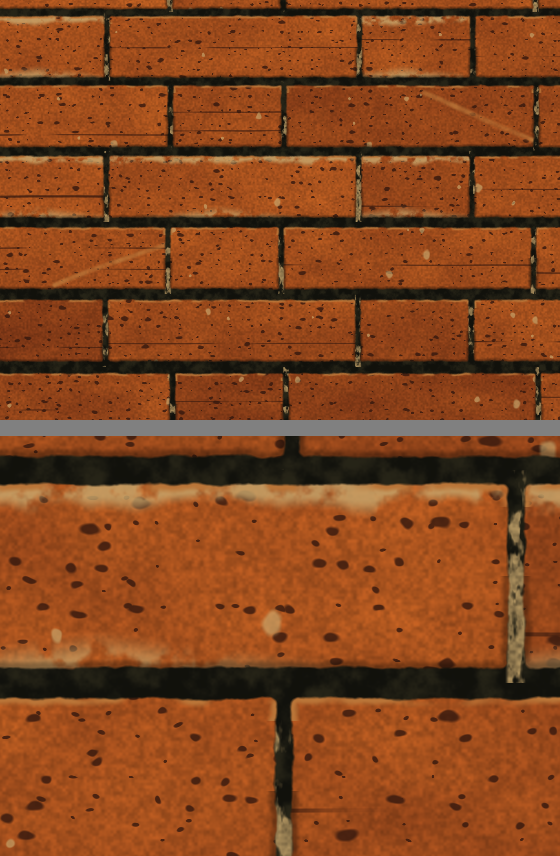
Top, the full canvas; bottom, a detail of the centre.
Give the GLSL for this texture, as a WebGL 1 fragment shader.

```glsl
precision highp float;
// Weathered orange brick wall in Flemish bond with dark recessed mortar.
uniform vec2 u_resolution;

// Layout, in units of the canvas height
const float FIRST_BED = 0.0295;   // depth of the topmost full mortar bed
const float COURSES = 6.12;       // courses per canvas height at the top
const float COURSE_DRIFT = 0.24;  // courses grow slightly towards the bottom
const float PERIOD = 0.871;       // one stretcher plus one header
const float STRETCHER = 0.601;
const float EVEN_START = 0.258;
const float ODD_START = 0.676;
const float HALF_HEIGHT = 0.0722;
const float HALF_JOINT = 0.0072;
const float CORNER = 0.004;
const float ROUGHNESS = 0.0055;

// Surface
const float GRAIN = 0.17;
const float PIT_DENSITY = 0.42;
const float FLECK_DENSITY = 0.09;
const vec3 ORANGE = vec3(0.68, 0.335, 0.12);
const vec3 RUST = vec3(0.49, 0.215, 0.085);
const vec3 SANDY = vec3(0.73, 0.46, 0.22);
const vec3 CHALK = vec3(0.79, 0.66, 0.43);
const vec3 PIT = vec3(0.21, 0.095, 0.055);
const vec3 MORTAR_DARK = vec3(0.065, 0.065, 0.045);
const vec3 MORTAR_LIT = vec3(0.15, 0.14, 0.09);

float hash(vec2 p) {
  vec3 q = fract(p.xyx * 0.1031);
  q += dot(q, q.yzx + 33.33);
  return fract((q.x + q.y) * q.z);
}

float noise(vec2 p) {
  vec2 i = floor(p), f = fract(p);
  f = f * f * (3.0 - 2.0 * f);
  return mix(mix(hash(i), hash(i + vec2(1.0, 0.0)), f.x),
             mix(hash(i + vec2(0.0, 1.0)), hash(i + 1.0), f.x), f.y);
}

float fbm(vec2 p) {
  float sum = 0.0, gain = 0.533;
  for (int i = 0; i < 4; i++) {
    sum += gain * noise(p);
    p = p * 2.03 + 7.1;
    gain *= 0.5;
  }
  return sum;
}

// One randomly placed blob in some cells of a grid
float specks(vec2 p, vec2 cell, float seed, float density) {
  vec2 g = p / cell, id = floor(g) + seed;
  vec2 center = 0.3 + 0.4 * vec2(hash(id + 17.0), hash(id + 41.0));
  float size = mix(0.08, 0.27, pow(hash(id + 73.0), 2.0));
  float blob = 1.0 - smoothstep(size * 0.55, size, length(fract(g) - center));
  return blob * step(hash(id), density);
}

float segmentDistance(vec2 p, vec2 a, vec2 b) {
  vec2 ab = b - a;
  return length(p - a - ab * clamp(dot(p - a, ab) / dot(ab, ab), 0.0, 1.0));
}

void main() {
  float pixel = 1.0 / u_resolution.y;
  vec2 p = gl_FragCoord.xy * pixel;
  p.y = 1.0 - p.y;  // depth below the top edge

  // Find the brick and the position relative to its middle
  float t = p.y - FIRST_BED;
  float course = t * (COURSES - COURSE_DRIFT * t);
  float row = floor(course), odd = mod(row, 2.0);
  float v = (fract(course) - 0.5) / (COURSES - 2.0 * COURSE_DRIFT * t);
  float x = p.x - mix(EVEN_START, ODD_START, odd) - 0.014 * (hash(vec2(row, 5.0)) - 0.5);
  float unit = floor(x / PERIOD);
  float u = x - unit * PERIOD;
  float header = step(STRETCHER, u);
  float len = mix(STRETCHER, PERIOD - STRETCHER, header);
  vec2 local = vec2(u - header * STRETCHER - 0.5 * len, v);
  vec2 id = vec2(unit * 2.0 + header, row) + 20.0;
  vec2 halfSize = vec2(0.5 * len - HALF_JOINT, HALF_HEIGHT);

  // Rounded box with chipped edges
  vec2 q = abs(local) - halfSize + CORNER;
  float d = length(max(q, 0.0)) + min(max(q.x, q.y), 0.0) - CORNER;
  d += ROUGHNESS * (fbm(p * 55.0) - 0.5);
  float brickMask = 1.0 - smoothstep(-pixel, pixel + 0.0012, d);

  // Fired clay: tone per brick, clouding and grain
  float cloud = fbm(p * vec2(9.0, 14.0) + id * 3.7);
  float tone = 0.66 + 0.65 * (hash(id) - 0.5) + 0.9 * (cloud - 0.5);
  tone -= 0.32 * smoothstep(0.55, 0.9, p.y);
  vec3 brick = mix(RUST, ORANGE, clamp(tone, 0.0, 1.15));
  float grain = 0.6 * noise(p * 230.0) + 0.4 * noise(p * 420.0 + 9.0) - 0.5;
  brick *= 1.0 + 2.0 * GRAIN * grain;

  // Scored lines along some bricks
  for (int i = 0; i < 2; i++) {
    vec2 key = id + 31.0 * float(i + 1);
    float offset = (hash(key) - 0.35) * HALF_HEIGHT + 0.0015 * noise(vec2(p.x * 12.0, 3.0));
    float line = 1.0 - smoothstep(0.0008, 0.0024, abs(v - offset));
    line *= step(hash(key + 9.0), 0.38) * smoothstep(0.25, 0.6, noise(vec2(p.x * 11.0, row)));
    brick = mix(brick, PIT, 0.6 * line);
  }

  // Pits and pale flecks
  vec2 rough = p + 0.004 * vec2(noise(p * 110.0), noise(p * 110.0 + 40.0));
  float pits = max(specks(rough, vec2(0.041, 0.022), 3.0, PIT_DENSITY),
                   specks(rough + 0.013, vec2(0.024, 0.017), 57.0, PIT_DENSITY));
  brick = mix(brick, PIT, 0.82 * pits);
  float flecks = specks(rough, vec2(0.043, 0.052), 91.0, FLECK_DENSITY);
  brick = mix(brick, CHALK, 0.65 * flecks);

  // Chalky bloom, mostly on headers of upper even courses
  float bloomed = max(header * (1.0 - odd) * step(row, 2.5), step(hash(id + 4.0), 0.12));
  float reach = 0.03 * fbm(vec2(p.x * 22.0, row * 5.0));
  float topBloom = 1.0 - smoothstep(reach * 0.5, reach + 0.006, v + HALF_HEIGHT);
  float footBloom = 1.0 - smoothstep(0.0, 0.032, HALF_HEIGHT - v + 0.13 * abs(local.x + 0.03));
  float bloom = bloomed * max(topBloom, footBloom) * smoothstep(0.25, 0.55, fbm(p * 48.0));
  brick = mix(brick, CHALK, 0.8 * bloom);

  // Lit top edge, shaded foot, and long pale scrapes
  float rim = smoothstep(-0.007, -0.001, d);
  brick = mix(brick, SANDY, rim * step(v, -0.055) * smoothstep(0.3, 0.65, noise(p * 45.0)));
  brick *= 1.0 - 0.3 * rim * step(0.0, v);
  vec2 bent = p + vec2(0.0, 0.008 * noise(p * 9.0));
  float scrape = min(segmentDistance(bent, vec2(1.01, 0.228), vec2(1.27, 0.34)),
                     segmentDistance(bent, vec2(0.40, 0.582), vec2(0.13, 0.682)));
  brick = mix(brick, SANDY, 0.65 * (1.0 - smoothstep(0.001, 0.010, scrape)) * (0.5 + noise(p * 60.0)));

  // Recessed mortar with pale crumbs in the upright joints
  vec3 mortar = mix(MORTAR_DARK, MORTAR_LIT, smoothstep(0.3, 0.8, fbm(p * 65.0)));
  float upright = smoothstep(-0.002, 0.002, abs(local.x) - halfSize.x);
  float crumbs = smoothstep(0.53, 0.68, fbm(p * vec2(75.0, 42.0)) + 0.9 * v);
  mortar = mix(mortar, CHALK * (0.72 + 0.4 * grain), upright * crumbs);

  gl_FragColor = vec4(mix(mortar, brick, brickMask), 1.0);
}
```
